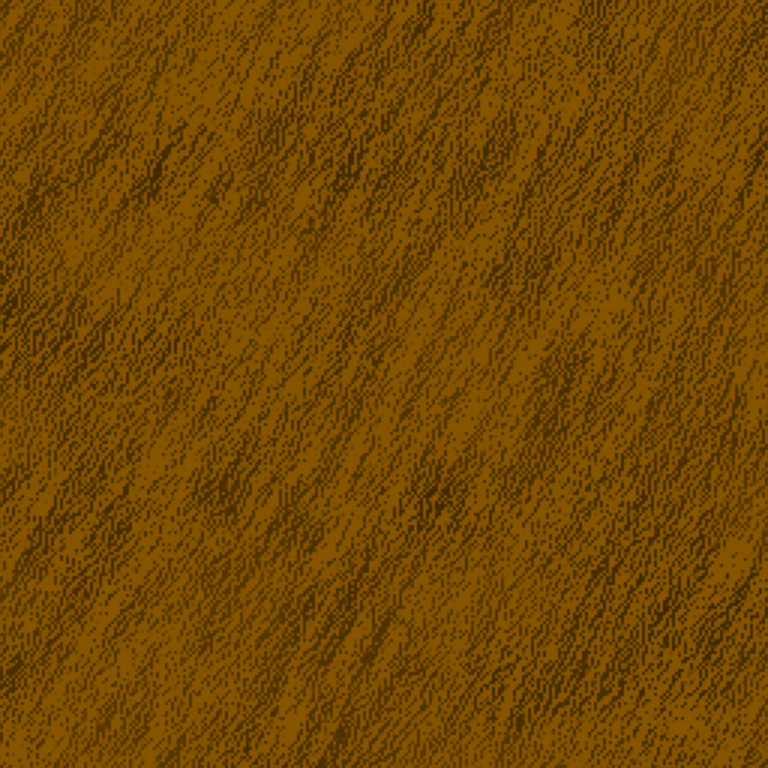
Give the GLSL for this texture, as a Shadertoy shader.

```glsl
#define CELLS 256.0
#define ANGLE 1.12
#define BEND 0.25
#define STREAK_GAIN 0.62
#define FINE_GAIN 0.5
#define PATCH_GAIN 0.12
#define THRESHOLD 0.18
#define SOFTNESS 0.14
#define LIGHT_BROWN vec3(0.530, 0.333, 0.0)
#define DARK_BROWN vec3(0.275, 0.172, 0.0)

float hash(vec2 p) {
    uvec2 q = uvec2(ivec2(floor(p)) + 4096);
    uint n = q.x * 1597334677u ^ q.y * 3812015801u;
    n = (n ^ (n >> 15)) * 2246822519u;
    n = (n ^ (n >> 13)) * 3266489917u;
    return float((n ^ (n >> 16)) >> 8) / 16777216.0;
}

float valueNoise(vec2 p) {
    vec2 i = floor(p), f = fract(p);
    f = f * f * (3.0 - 2.0 * f);
    float low = mix(hash(i), hash(i + vec2(1, 0)), f.x);
    float high = mix(hash(i + vec2(0, 1)), hash(i + vec2(1, 1)), f.x);
    return mix(low, high, f.y);
}

float hashPair(vec2 cell, vec2 offset) {
    return hash(cell + offset) + hash(cell - offset);
}

// Zero-mean grain: joins cells along the strokes, alternates across them
float grain(vec2 cell) {
    return hash(cell)
         + 0.05 * hashPair(cell, vec2(0, 1))
         + 0.30 * hashPair(cell, vec2(1, 1))
         - 0.50 * hashPair(cell, vec2(1, 0))
         - 0.35 * hashPair(cell, vec2(1, -1));
}

// Slanted strokes that grow steeper towards the right
float strokes(vec2 p) {
    vec2 c = p - 0.5;
    float across = c.x * sin(ANGLE) - c.y * cos(ANGLE) + BEND * c.x * c.x;
    float along = c.x * cos(ANGLE) + c.y * sin(ANGLE);
    across += 0.012 * valueNoise(p * 5.0 + 40.0);
    float broad = valueNoise(vec2(across * 80.0, along * 9.0) + 200.0) - 0.5;
    float fine = valueNoise(vec2(across * 140.0, along * 22.0) + 500.0) - 0.5;
    float area = valueNoise(p * 7.0 + 90.0) - 0.5;
    return STREAK_GAIN * broad + FINE_GAIN * fine + PATCH_GAIN * area;
}

// Darkness of one cell, with patches of weaker pigment
float cellDarkness(vec2 cell) {
    vec2 p = (cell + 0.5) / CELLS;
    float shade = grain(cell) + strokes(p);
    float pigment = mix(0.75, 1.15, valueNoise(p * 9.0 + 300.0));
    return pigment * smoothstep(THRESHOLD - SOFTNESS, THRESHOLD + SOFTNESS, shade);
}

void mainImage(out vec4 fragColor, in vec2 fragCoord) {
    vec2 p = fragCoord / iResolution.y;
    vec2 grid = p * CELLS - 0.5;
    vec2 cell = floor(grid);

    // Soft blend between adjoining cells
    vec2 blend = smoothstep(0.0, 1.0, fract(grid));
    float low = mix(cellDarkness(cell), cellDarkness(cell + vec2(1, 0)), blend.x);
    float high = mix(cellDarkness(cell + vec2(0, 1)), cellDarkness(cell + vec2(1, 1)), blend.x);
    fragColor = vec4(mix(LIGHT_BROWN, DARK_BROWN, mix(low, high, blend.y)), 1.0);
}
```
